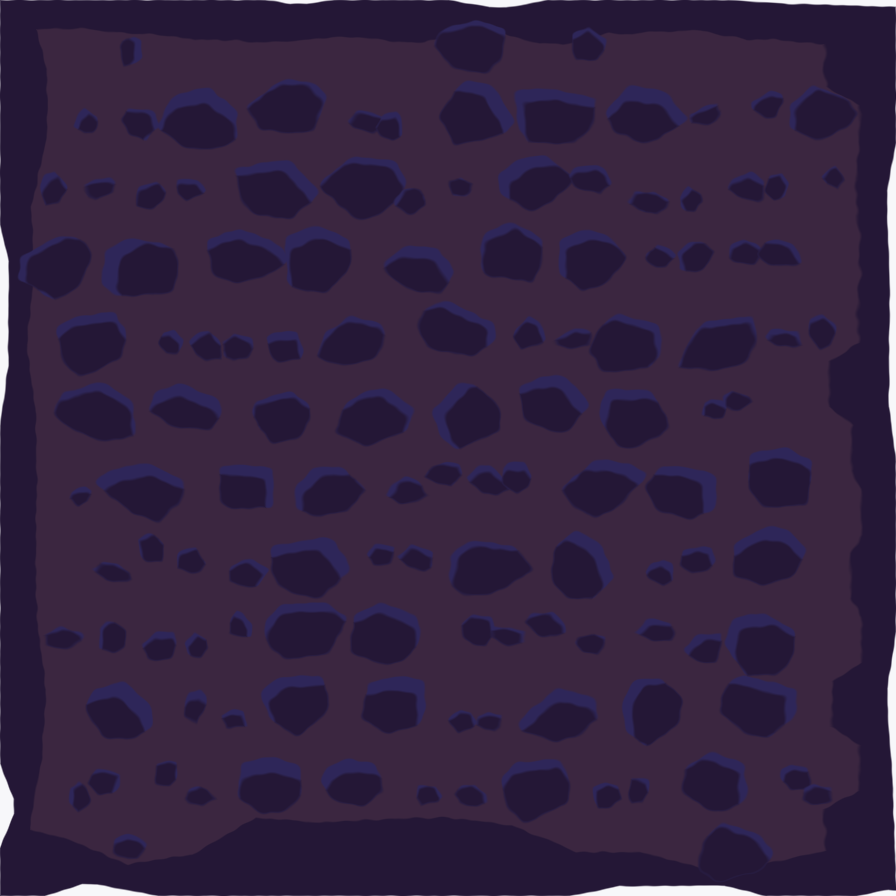
Write a WebGL 1 fragment shader that draws this texture.

```glsl
precision highp float;
// A slab of dark purple soil studded with faceted stones inside a ragged border.
// Stones are rounded polygons scattered over shifted rows of cells; each face is
// the outline cut by a lowered copy, which leaves a blue rim along its upper side.
uniform vec2 u_resolution;

const float TAU = 6.2831853;
const vec2 CELL = vec2(0.1, 0.083);
const vec3 SOIL = vec3(0.23, 0.15, 0.25);
const vec3 DARK = vec3(0.14, 0.09, 0.21);
const vec3 RIM = vec3(0.18, 0.15, 0.35);
const vec3 PAPER = vec3(0.97, 0.97, 0.98);

float hash(vec2 p) {
  vec3 q = fract(p.xyx * 0.1031);
  q += dot(q, q.yzx + 33.33);
  return fract((q.x + q.y) * q.z);
}

float gradientAt(vec2 corner, vec2 offset) {
  float angle = TAU * hash(corner);
  return dot(vec2(cos(angle), sin(angle)), offset);
}

float gradientNoise(vec2 p) {
  vec2 i = floor(p), f = fract(p);
  vec2 u = f * f * (3.0 - 2.0 * f);
  vec2 e = vec2(1.0, 0.0);
  float low = mix(gradientAt(i, f), gradientAt(i + e.xy, f - e.xy), u.x);
  float high = mix(gradientAt(i + e.yx, f - e.yx), gradientAt(i + e.xx, f - e.xx), u.x);
  return mix(low, high, u.y);
}

// Chipped profile: straight runs between random heights, steeper as steps
float jag(float t, float seed, float steepness) {
  float i = floor(t);
  float f = clamp((t - i - 0.5) * steepness + 0.5, 0.0, 1.0);
  return mix(hash(vec2(i, seed)), hash(vec2(i + 1.0, seed)), f);
}

float smoothMax(float a, float b, float k) {
  float h = max(k - abs(a - b), 0.0) / k;
  return max(a, b) + 0.25 * h * h * k;
}

float coverage(float d, float softness) {
  return 1.0 - smoothstep(-softness, softness, d);
}

// Positive inside the soil
float soilDistance(vec2 p) {
  float left = p.x - 0.03 - 0.03 * jag(p.y * 13.0, 11.0, 1.0);
  float right = 1.0 - p.x - 0.025 - 0.06 * jag(p.y * 14.0, 23.0, 3.5);
  float bottom = p.y - 0.03 - 0.065 * jag(p.x * 14.0, 37.0, 1.0);
  float top = 1.0 - p.y - 0.025 - 0.025 * jag(p.x * 13.0, 41.0, 1.5);
  return min(min(left, right * 0.5), min(bottom, top));
}

float chip(float t, float seed, float depth) {
  return depth * max(jag(t, seed, 1.2) - 0.5, 0.0);
}

// Positive inside the whole slab
float slabDistance(vec2 p) {
  float sides = min(p.x - chip(p.y * 10.0, 53.0, 0.05), 1.0 - p.x - chip(p.y * 9.0, 61.0, 0.02));
  float ends = min(p.y - chip(p.x * 10.0, 71.0, 0.03), 1.0 - p.y - chip(p.x * 9.0, 83.0, 0.02));
  return min(sides, ends);
}

float stoneDistance(vec2 p, vec2 radii, float seed) {
  vec2 q = p / radii;
  float d = -2.0;
  for (int k = 0; k < 7; k++) {
    float side = float(k);
    float angle = (side + 0.7 * hash(vec2(seed, side))) * TAU / 7.0;
    float reach = mix(0.8, 1.08, hash(vec2(side + 9.0, seed)));
    d = smoothMax(d, dot(q, vec2(cos(angle), sin(angle))) - reach, 0.14);
  }
  return d * min(radii.x, radii.y);
}

vec3 paintStone(vec3 base, vec2 p, vec2 radii, float seed, float wobble, float softness) {
  float tilt = 0.7 * (hash(vec2(seed, 21.0)) - 0.5);
  vec2 q = mat2(cos(tilt), sin(tilt), -sin(tilt), cos(tilt)) * p;
  float lean = 2.0 * (hash(vec2(seed, 22.0)) - 0.5);
  float thickness = radii.y * mix(0.2, 0.6, hash(vec2(seed, 23.0)));
  vec2 lift = thickness * vec2(sin(lean), cos(lean));
  float outline = stoneDistance(q, radii, seed) + wobble;
  float face = max(outline, stoneDistance(q + lift, radii, seed) - wobble);
  vec3 color = mix(base, RIM, coverage(outline, softness));
  return mix(color, DARK, coverage(face, softness * 1.6));
}

vec3 paintStones(vec3 color, vec2 p, float wobble, float softness) {
  for (int j = -1; j <= 1; j++) {
    float row = floor(p.y / CELL.y) + float(j);
    float shift = hash(vec2(row, 5.0));
    for (int i = -1; i <= 1; i++) {
      vec2 id = vec2(floor(p.x / CELL.x + shift) + float(i), row);
      // A cell holds one large stone or a pair of pebbles
      float pair = step(0.64, hash(id + 3.0));
      for (int n = 0; n < 2; n++) {
        float slot = float(n);
        float seed = 300.0 * hash(id + 17.0 + 40.0 * slot);
        vec2 size = vec2(hash(vec2(seed, 31.0)), hash(vec2(seed, 32.0)));
        vec2 radii = mix(mix(vec2(0.034, 0.026), vec2(0.047, 0.036), size),
                         mix(vec2(0.012, 0.009), vec2(0.023, 0.018), size), pair);
        vec2 jitter = vec2(hash(vec2(seed, 33.0)), hash(vec2(seed, 34.0))) - 0.5;
        vec2 center = (id + 0.5 - vec2(shift, 0.0)) * CELL + jitter * mix(0.02, 0.03, pair);
        center.x += pair * (slot - 0.5) * 0.5 * CELL.x;
        bool present = slot < 0.5 || pair > 0.5;
        if (present && length(p - center) < 0.075 && soilDistance(center) > 0.4 * radii.y)
          color = paintStone(color, p - center, radii, seed, wobble, softness);
      }
    }
  }
  return color;
}

void main() {
  vec2 p = gl_FragCoord.xy / u_resolution;
  float softness = max(0.8 / min(u_resolution.x, u_resolution.y), 0.0012);
  float wobble = 0.0025 * gradientNoise(p * 70.0);
  vec3 color = mix(DARK, SOIL, coverage(-soilDistance(p) + wobble, softness));
  color = paintStones(color, p, wobble, softness);
  color = mix(PAPER, color, coverage(-slabDistance(p) + wobble * 0.5, softness));
  gl_FragColor = vec4(color, 1.0);
}
```
